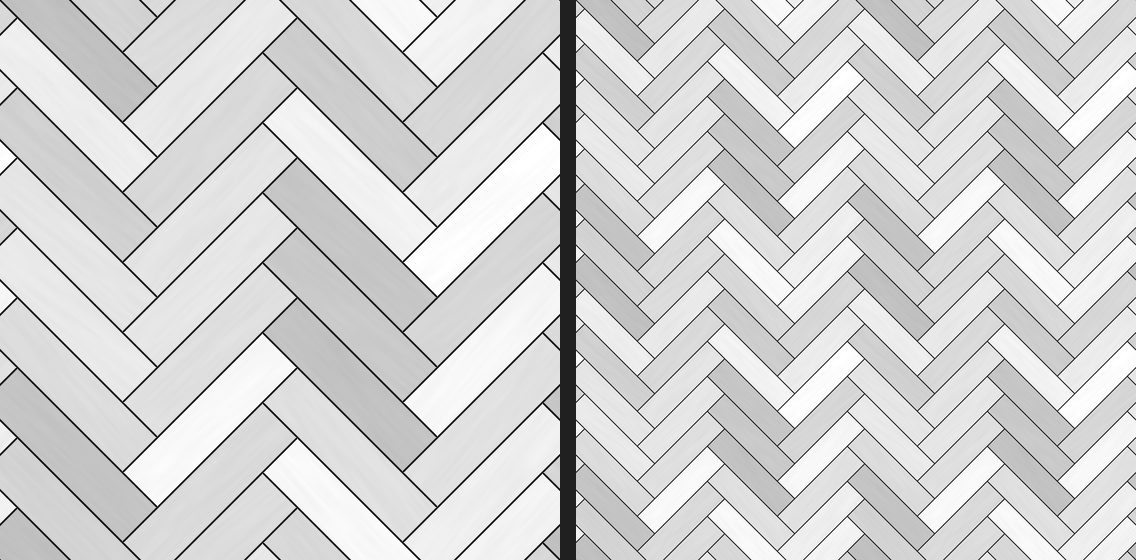
Left: one tile. Right: repeated 2 by 2.
Give the GLSL for this pattern, as a Shadertoy shader.

```glsl
// Diagonal herringbone floor of pale grey planks with thin black joints.
// The canvas is turned 45 degrees onto a square grid; each grid cell finds its
// plank, which gets its own shade and soft grain. Plank ids wrap, so it tiles.

const float UNITS = 8.0;             // plank widths (on the diagonal) per canvas side
const float PLANK_LENGTH = 4.0;      // plank length in plank widths
const float GRID_SHIFT = 0.5;        // phase of the grid along the falling diagonal
const float JOINT_WIDTH = 0.0031;    // in canvas units
const vec3 JOINT_COLOR = vec3(0.0);
const vec2 FALLING_SHADES = vec2(0.755, 0.97);  // darkest, lightest
const vec2 RISING_SHADES = vec2(0.84, 0.99);
const float SHADE_SKEW = 1.4;        // above 1 favours the darker shades
const vec2 FINE_GRAIN = vec2(1.6, 15.0);        // frequency along, across
const vec2 MEDIUM_GRAIN = vec2(0.9, 6.0);
const vec2 BROAD_GRAIN = vec2(0.5, 1.5);
const float GRAIN_STRENGTH = 0.045;
const float GRAIN_TILT = 0.12;

float hash(vec2 p) {
    vec3 q = fract(p.xyx * 0.1031);
    q += dot(q, q.yzx + 33.33);
    return fract((q.x + q.y) * q.z);
}

float valueNoise(vec2 p) {
    vec2 cell = floor(p);
    vec2 f = fract(p);
    f = f * f * (3.0 - 2.0 * f);
    float low = mix(hash(cell), hash(cell + vec2(1.0, 0.0)), f.x);
    float high = mix(hash(cell + vec2(0.0, 1.0)), hash(cell + 1.0), f.x);
    return mix(low, high, f.y);
}

// Streaks along the plank, centred on zero.
float woodGrain(vec2 p, float seed) {
    p.y += GRAIN_TILT * p.x * (hash(vec2(seed, 5.0)) - 0.5) * 2.0;
    vec2 offset = vec2(17.0, 41.0) * (seed + 1.0);
    float streaks = 0.45 * valueNoise(p * FINE_GRAIN + offset)
                  + 0.30 * valueNoise(p * MEDIUM_GRAIN + offset + 7.0)
                  + 0.25 * valueNoise(p * BROAD_GRAIN + offset + 13.0);
    return streaks - 0.5;
}

// Scrambles 0..15 without repeats, so every shade is used evenly.
float shadeRank(float index) {
    return mod(index * (6.0 * index + 7.0), 16.0) / 15.0;
}

void mainImage(out vec4 fragColor, in vec2 fragCoord) {
    vec2 uv = fragCoord / iResolution.xy;
    vec2 p = vec2(uv.x, 1.0 - uv.y) * UNITS;

    // Diagonal grid: x runs down to the right, y up to the right.
    vec2 grid = vec2(p.x + p.y - GRID_SHIFT, p.x - p.y);
    vec2 cell = floor(grid);
    float stepInPair = mod(cell.x + cell.y + 1.0, 2.0 * PLANK_LENGTH);
    bool falling = stepInPair < PLANK_LENGTH;

    // Plank corner, size and local position (along, across).
    vec2 corner = cell;
    vec2 size = vec2(1.0);
    if (falling) {
        corner.x -= stepInPair;
        size.x = PLANK_LENGTH;
    } else {
        corner.y -= stepInPair - PLANK_LENGTH;
        size.y = PLANK_LENGTH;
    }
    vec2 local = grid - corner;
    vec2 plank = falling ? local : local.yx;

    // Wrapped plank centre gives an id that repeats with the canvas.
    vec2 middle = corner + 0.5 * size + vec2(GRID_SHIFT, 0.0);
    vec2 center = 0.5 * vec2(middle.x + middle.y, middle.x - middle.y);
    center.x -= 0.5 * GRID_SHIFT;
    center.y -= 0.5 * GRID_SHIFT;
    vec2 id = floor(mod(center + 0.01, UNITS));
    float index = id.y + UNITS * floor(id.x / PLANK_LENGTH);
    float seed = index + (falling ? 0.0 : 16.0);

    // Shade and grain
    vec2 shades = falling ? FALLING_SHADES : RISING_SHADES;
    float rank = shadeRank(falling ? index : mod(index + 5.0, 16.0));
    float shade = mix(shades.x, shades.y, pow(rank, SHADE_SKEW));
    shade += GRAIN_STRENGTH * woodGrain(plank, seed);

    // Joints, with distances in canvas units
    vec2 edge = min(local, size - local);
    float distanceToEdge = min(edge.x, edge.y) / (UNITS * sqrt(2.0));
    float pixel = 1.0 / min(iResolution.x, iResolution.y);
    float joint = clamp(0.5 + (0.5 * JOINT_WIDTH - distanceToEdge) / pixel, 0.0, 1.0);

    fragColor = vec4(mix(vec3(shade), JOINT_COLOR, joint), 1.0);
}
```
